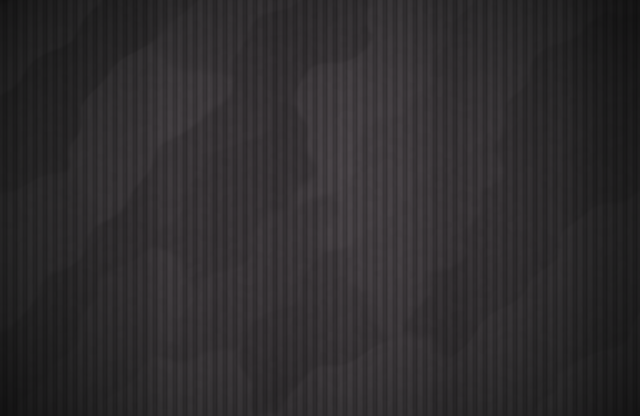
This pattern is drawn by a Shadertoy shader. Its source:

```glsl
// Dark charcoal sheet of fine vertical ribs with diagonal creases and a vignette.

const float RIB_COUNT = 64.0;
const float GROOVE_HALF_WIDTH = 0.24;   // in rib periods
const float GROOVE_SOFTNESS = 0.07;
const float GROOVE_DEPTH = 0.16;
const float SEAM_OFFSET = 0.19;         // thin dark lines along both groove walls
const float SEAM_HALF_WIDTH = 0.05;
const float LEFT_SEAM_DEPTH = 0.06;
const float RIGHT_SEAM_DEPTH = 0.14;
const float RIB_VARIATION = 0.05;
const vec3 RIB_COLOR = vec3(0.268, 0.249, 0.262);
const vec3 EDGE_TINT = vec3(0.95, 1.0, 0.97);
const vec2 VIGNETTE = vec2(0.47, 0.22); // falloff across and down
const float CREASE_ANGLE = 0.82;
const vec2 CREASE_SCALE = vec2(2.3, 5.6);
const float CREASE_SHARPNESS = 40.0;
const float CREASE_STRENGTH = 0.19;
const float BAND_STRENGTH = 0.035;
const float GRAIN_SCALE = 60.0;
const float GRAIN_STRENGTH = 0.04;

float hash(vec2 p) {
    vec3 q = fract(vec3(p.xyx) * 0.1031);
    q += dot(q, q.yzx + 33.33);
    return fract((q.x + q.y) * q.z);
}

vec2 hash2(vec2 p) {
    return vec2(hash(p), hash(p + 57.3));
}

// Cellular shade: each cell has its own tone, blended along its borders.
float facets(vec2 p, float sharpness) {
    vec2 cell = floor(p);
    float tone = 0.0;
    float total = 0.0;
    for (int y = -1; y <= 1; y++) {
        for (int x = -1; x <= 1; x++) {
            vec2 id = cell + vec2(x, y);
            vec2 offset = id + 0.15 + 0.7 * hash2(id) - p;
            float weight = exp(-sharpness * dot(offset, offset));
            tone += weight * hash(id + 19.7);
            total += weight;
        }
    }
    return tone / max(total, 1e-30) - 0.5;
}

// Diagonal folds with ragged borders.
float creases(vec2 p) {
    vec2 warp = 0.026 * sin(p.yx * vec2(17.0, 13.0) + 2.0 * sin(p * 9.0));
    warp += 0.009 * sin(p.yx * vec2(61.0, 47.0));
    float c = cos(CREASE_ANGLE);
    float s = sin(CREASE_ANGLE);
    vec2 q = mat2(c, -s, s, c) * (p + warp);
    return facets(q * CREASE_SCALE + 3.0, CREASE_SHARPNESS);
}

// Soft-edged stripe, blurred by at least half a pixel.
float stripe(float d, float halfWidth, float pixel) {
    float soft = max(GROOVE_SOFTNESS, 0.5 * pixel);
    return 1.0 - smoothstep(halfWidth - soft, halfWidth + soft, abs(d));
}

// Brightness across one rib period, with a slight change from rib to rib.
float ribShade(float x, float pixel) {
    float d = fract(x) - 0.5;
    float groove = GROOVE_DEPTH * stripe(d, GROOVE_HALF_WIDTH, pixel);
    float seams = LEFT_SEAM_DEPTH * stripe(d + SEAM_OFFSET, SEAM_HALF_WIDTH, pixel);
    seams += RIGHT_SEAM_DEPTH * stripe(d - SEAM_OFFSET, SEAM_HALF_WIDTH, pixel);
    float variation = RIB_VARIATION * (hash(vec2(floor(x), 4.0)) - 0.5);
    return 1.0 + variation - groove - seams;
}

void mainImage(out vec4 fragColor, in vec2 fragCoord) {
    vec2 uv = fragCoord / iResolution.xy;
    vec2 p = fragCoord / iResolution.y;
    vec2 centered = 2.0 * uv - 1.0;

    // Ribs
    float shade = ribShade(uv.x * RIB_COUNT, RIB_COUNT / iResolution.x);

    // Wear: folds, broad vertical bands and fine mottling
    float bands = sin(uv.x * 23.0 + 1.1) + 0.6 * sin(uv.x * 51.0 + 0.4);
    float grain = facets(p * GRAIN_SCALE, 12.0);
    shade *= 1.0 + CREASE_STRENGTH * creases(p) + BAND_STRENGTH * bands + GRAIN_STRENGTH * grain;

    // Vignette
    float falloff = dot(VIGNETTE, centered * centered);
    shade *= 1.0 - falloff;

    vec3 color = RIB_COLOR * mix(vec3(1.0), EDGE_TINT, smoothstep(0.0, 0.5, falloff));
    fragColor = vec4(color * shade, 1.0);
}
```
